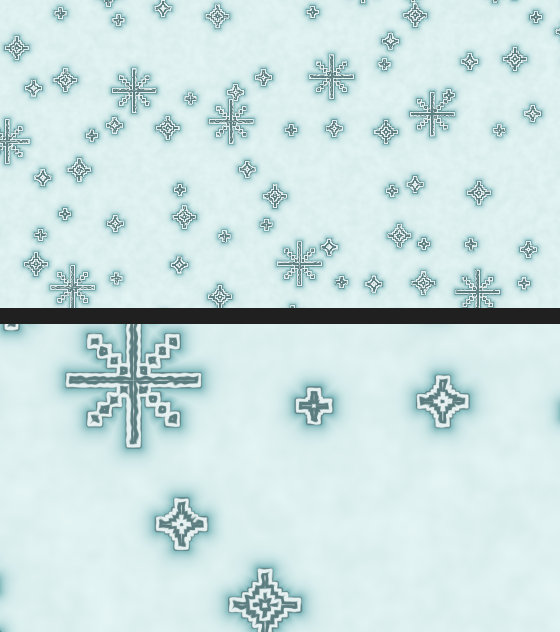
Top, the full canvas; bottom, a detail of the centre.
Give the GLSL for this pattern, as a WebGL 1 fragment shader.

```glsl
precision highp float;
uniform vec2 u_resolution;

const vec3 PAPER_LIGHT = vec3(0.895, 0.960, 0.957);
const vec3 PAPER_SHADE = vec3(0.842, 0.922, 0.923);
const vec3 GLOW = vec3(0.36, 0.64, 0.66);
const vec3 LINE_LIGHT = vec3(0.90, 0.94, 0.94);
const vec3 LINE_DARK = vec3(0.36, 0.49, 0.50);

const float CELL = 0.165;           // spacing of the scattered stars
const float JITTER = 0.80;          // wander inside a cell
const float BIG_SHARE = 0.125;      // cumulative shares of the star sizes
const float MEDIUM_SHARE = 0.36;
const float SMALL_SHARE = 0.62;
const float TINY_SHARE = 0.93;
const float ARM_HALF_WIDTH = 0.0058;
const float STAIR_STEP = 0.0105;    // block size of the diagonal arms
const float LINE_PERIOD = 0.0078;   // distance between light contour lines
const float INK_REACH = 0.0030;     // how far lines extend past the shape
const float GLOW_LENGTH = 0.0072;
const float MOTTLE_SCALE = 30.0;
const float GRAIN_SCALE = 125.0;
const float FAR = 1.0;

vec2 hash2(vec2 p) {
  vec3 q = fract(p.xyx * vec3(0.1031, 0.1030, 0.0973));
  q += dot(q, q.yzx + 33.33);
  return fract((q.xx + q.yz) * q.zy);
}

float corner(vec2 cell, vec2 offset, vec2 f) {
  return dot(hash2(cell + offset) * 2.0 - 1.0, f - offset);
}

float gradientNoise(vec2 p) {
  vec2 i = floor(p);
  vec2 f = p - i;
  vec2 u = f * f * f * (f * (f * 6.0 - 15.0) + 10.0);
  float low = mix(corner(i, vec2(0.0), f), corner(i, vec2(1.0, 0.0), f), u.x);
  float high = mix(corner(i, vec2(0.0, 1.0), f), corner(i, vec2(1.0), f), u.x);
  return mix(low, high, u.y);
}

float box(vec2 p, vec2 halfSize) {
  vec2 q = abs(p) - halfSize;
  return length(max(q, 0.0)) + min(max(q.x, q.y), 0.0);
}

// Four straight arms, with blocky diagonals or a stepped diamond between
float star(vec2 p, float radius, bool eightArms) {
  p = abs(p);
  p = vec2(max(p.x, p.y), min(p.x, p.y));
  float d = box(p, vec2(radius, ARM_HALF_WIDTH));
  if (eightArms) {
    float block = floor((p.x + p.y) * 0.5 / STAIR_STEP + 0.5);
    float along = min(block, 4.0) * STAIR_STEP;
    return min(d, box(p - along, vec2(STAIR_STEP * 0.58)));
  }
  d = min(d, box(p, radius * vec2(0.62, 0.32)));
  return min(d, box(p, radius * vec2(0.44)));
}

// Distance to the nearest star of the jittered grid
float starField(vec2 p) {
  vec2 home = floor(p / CELL);
  float nearest = FAR;
  for (int y = -1; y <= 1; y++) {
    for (int x = -1; x <= 1; x++) {
      vec2 cell = home + vec2(float(x), float(y));
      vec2 center = (cell + 0.5 + JITTER * (hash2(cell + 17.0) - 0.5)) * CELL;
      float rank = fract(dot(cell, vec2(0.7549, 0.5698)) + 0.31);
      if (rank > TINY_SHARE) continue;
      float radius = rank < BIG_SHARE ? 0.071
                   : rank < MEDIUM_SHARE ? 0.037
                   : rank < SMALL_SHARE ? 0.026 : 0.018;
      nearest = min(nearest, star(p - center, radius, rank < BIG_SHARE));
    }
  }
  return nearest;
}

void main() {
  vec2 p = gl_FragCoord.xy / u_resolution.y;

  // Softly mottled paper
  float mottle = gradientNoise(p * MOTTLE_SCALE)
               + 0.6 * gradientNoise(p * MOTTLE_SCALE * 2.1 + 40.0)
               + 0.5 * gradientNoise(p * MOTTLE_SCALE * 0.4 + 80.0);
  vec3 color = mix(PAPER_SHADE, PAPER_LIGHT, clamp(0.55 + 0.6 * mottle, 0.0, 1.0));

  // Teal halo
  float d = starField(p);
  float halo = exp(-max(d - 0.002, 0.0) / GLOW_LENGTH);
  color = mix(color, GLOW, halo * (0.88 + 0.15 * mottle));

  // Engraved contour lines, broken up by fine grain
  float grain = gradientNoise(p * GRAIN_SCALE);
  float wave = cos(6.2832 * d / LINE_PERIOD + 2.2 * grain);
  vec3 ink = mix(LINE_DARK, LINE_LIGHT, smoothstep(-0.8, 0.8, wave + 0.8 * grain));
  float edge = 0.75 / u_resolution.y;
  color = mix(color, ink, 1.0 - smoothstep(INK_REACH - edge, INK_REACH + edge, d));

  gl_FragColor = vec4(color, 1.0);
}
```
